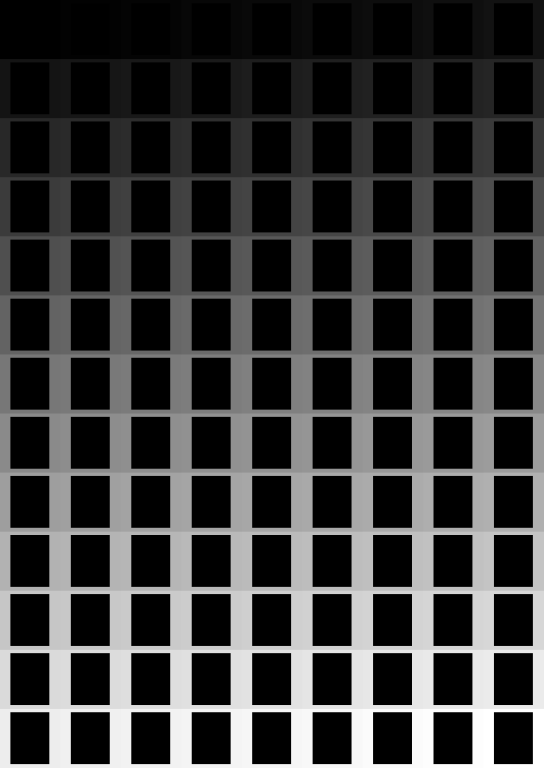
Write a WebGL 1 fragment shader that draws this pattern.

```glsl
precision highp float;

uniform vec2 u_resolution;

const vec2 GRID = vec2(9.0, 13.0);
const vec2 BOX_CENTER = vec2(0.494, 0.495);
const vec2 BOX_HALF_SIZE = vec2(0.322, 0.439);
const vec3 BOX_COLOR = vec3(0.0);

// Integer cell number with steps softened over one pixel
vec2 smoothCell(vec2 position, vec2 pixel, vec2 count) {
    vec2 shifted = position - 0.5;
    vec2 stepUp = clamp((fract(shifted) - 0.5) / pixel + 0.5, 0.0, 1.0);
    return clamp(floor(shifted) + stepUp, vec2(0.0), count - 1.0);
}

// Antialiased coverage of an axis-aligned rectangle
float boxCoverage(vec2 point, vec2 halfSize, vec2 pixel) {
    vec2 inside = clamp((halfSize - abs(point)) / pixel + 0.5, 0.0, 1.0);
    return inside.x * inside.y;
}

// Gray ramp in reading order, black in the first cell and white in the last
float rampLevel(vec2 cell, vec2 count) {
    return (cell.y * count.x + cell.x) / (count.x * count.y - 1.0);
}

void main() {
    vec2 uv = gl_FragCoord.xy / u_resolution;
    vec2 position = vec2(uv.x, 1.0 - uv.y) * GRID;
    vec2 pixel = GRID / u_resolution;

    // Frame shade for each cell
    vec2 cell = smoothCell(position, pixel, GRID);
    vec3 frameColor = vec3(rampLevel(cell, GRID));

    // Black box within each frame
    float box = boxCoverage(fract(position) - BOX_CENTER, BOX_HALF_SIZE, pixel);
    gl_FragColor = vec4(mix(frameColor, BOX_COLOR, box), 1.0);
}
```
